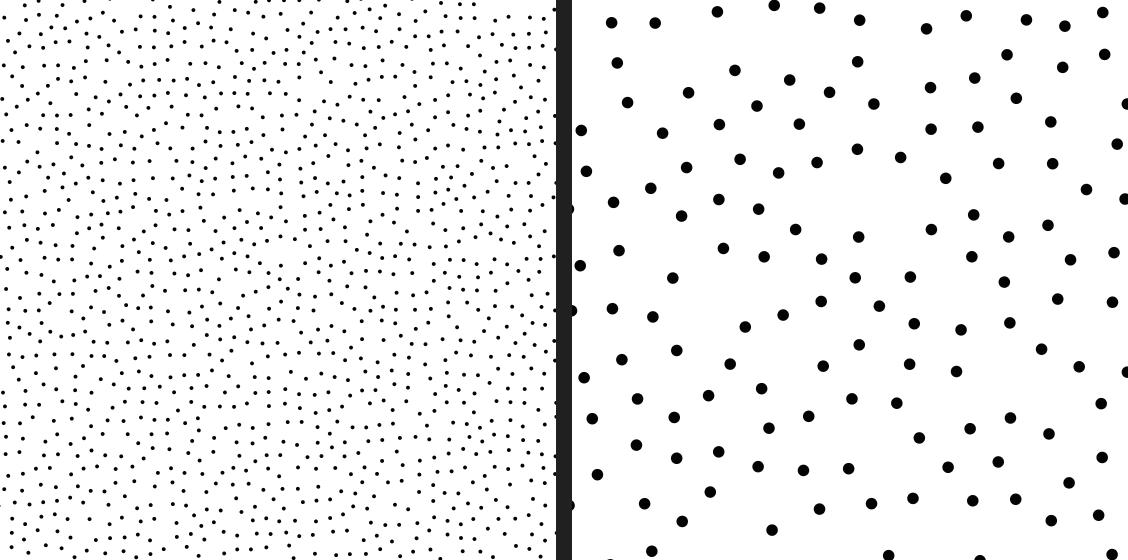
Left, the full canvas; right, a detail of the centre.
This pattern is drawn by a Shadertoy shader. Its source:

```glsl
const int SIDE = 10;    // cells along the local neighbourhood
const int PASSES = 4;   // relaxation steps, each trims one ring of cells

vec2 hash22(vec2 cell) {
    vec3 q = fract(cell.xyx * vec3(0.1031, 0.1030, 0.0973));
    q += dot(q, q.yzx + 33.33);
    return fract((q.xx + q.yz) * q.zy);
}

void mainImage(out vec4 fragColor, in vec2 fragCoord) {
    float cellsPerUnit = 34.5;
    float pixel = cellsPerUnit / iResolution.y;
    vec2 p = fragCoord * pixel;
    vec2 corner = floor(p - 0.5);

    // One jittered dot per cell, stored relative to its cell
    vec2 dots[SIDE * SIDE];
    for (int y = 0; y < SIDE; y++)
        for (int x = 0; x < SIDE; x++) {
            vec2 cell = corner + vec2(x, y) - float(PASSES);
            dots[y * SIDE + x] = 0.04 + 0.92 * hash22(cell + 200.0);
        }

    // Push close dots apart; results shift one slot down so one array suffices
    for (int pass = 1; pass <= PASSES; pass++) {
        int size = SIDE - 2 * pass;
        for (int y = 0; y < size; y++)
            for (int x = 0; x < size; x++) {
                vec2 self = dots[(y + 1) * SIDE + x + 1];
                vec2 push = vec2(0.0);
                for (int b = 0; b < 3; b++)
                    for (int a = 0; a < 3; a++) {
                        vec2 away = self - dots[(y + b) * SIDE + x + a] - vec2(a - 1, b - 1);
                        float gap = max(length(away), 0.0001);
                        push += away / gap * max(0.86 - gap, 0.0);
                    }
                dots[y * SIDE + x] = clamp(self + 0.46 * push, -0.36, 1.36);
            }
    }

    // Distance to the nearest of the four surrounding dots
    float nearest = 10.0;
    for (int y = 0; y < 2; y++)
        for (int x = 0; x < 2; x++)
            nearest = min(nearest, distance(p, corner + vec2(x, y) + dots[y * SIDE + x]));

    float ink = clamp((0.118 - nearest) / pixel + 0.5, 0.0, 1.0);
    fragColor = vec4(mix(vec3(1.0), vec3(0.01), ink), 1.0);
}
```
